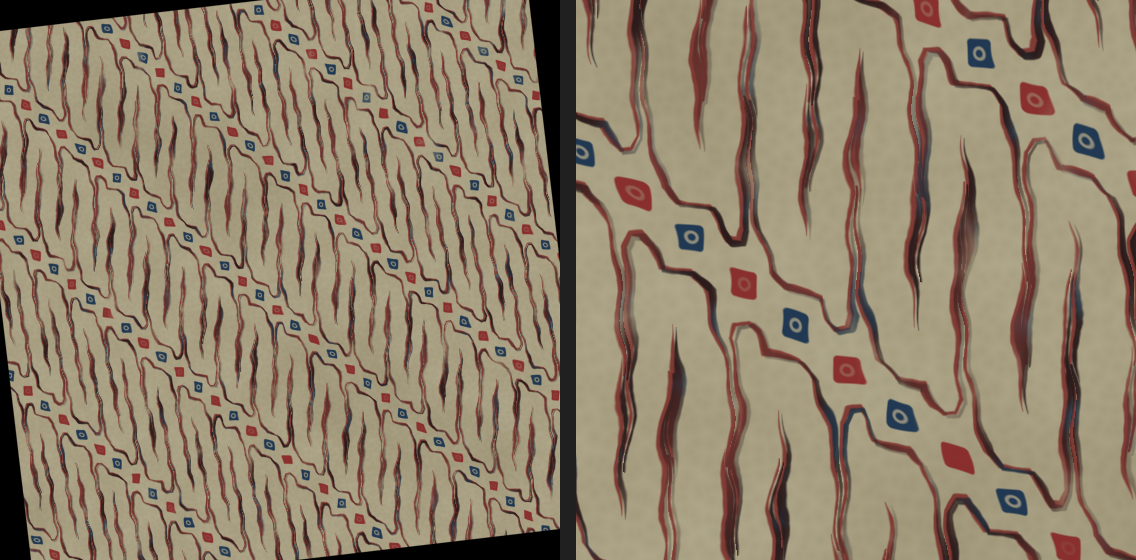
Left: the whole. Right: its middle third, enlarged.
This pattern is drawn by a Shadertoy shader. Its source:

```glsl
// Tilted printed cloth: diagonal rows of red and blue lozenges between interlocking finger outlines.

const float SLOPE = 1.034;   // fall of a row per repeat across
const float ROW_GAP = 4.915; // distance between rows, in repeats

// Half of one finger outline, from its left tail over the tip and shoulder to the right tail
const vec2 OUTLINE[14] = vec2[14](
    vec2(-.21, 3.0), vec2(-.16, 2.4), vec2(-.19, 1.9), vec2(-.14, 1.3), vec2(-.14, .58),
    vec2(-.07, .45), vec2(.05, .45), vec2(.13, .57), vec2(.21, .80), vec2(.53, .91),
    vec2(.66, 1.1), vec2(.70, 1.4), vec2(.77, 1.9), vec2(.78, 3.0));

float hash(vec2 p) {
    return fract(sin(dot(p, vec2(127.1, 311.7))) * 43758.55);
}

// Distance to the nearest of one random point per cell
float cellular(vec2 p) {
    vec2 base = floor(p);
    float nearest = 2.0;
    for (int y = -1; y <= 1; y++)
    for (int x = -1; x <= 1; x++) {
        vec2 cell = base + vec2(x, y);
        vec2 point = cell + vec2(hash(cell), hash(cell + 37.0));
        nearest = min(nearest, length(p - point));
    }
    return nearest;
}

float segment(vec2 p, vec2 a, vec2 b) {
    vec2 ab = b - a;
    return length(p - a - ab * clamp(dot(p - a, ab) / dot(ab, ab), 0.0, 1.0));
}

// Finger outline and the tapered spike inside it; x across, depth below the row
float finger(float x, float depth, float width) {
    vec2 q = vec2(x - floor(x + .21), depth);
    q.y += SLOPE * q.x;
    float d = 9.0;
    for (int i = 0; i < 13; i++) d = min(d, segment(q, OUTLINE[i], OUTLINE[i + 1]));
    d -= width * (1.0 - .35 * smoothstep(1.8, 3.0, q.y));
    float along = clamp((q.y - 1.4) / 1.75, 0.0, 1.0);
    float spike = segment(q, vec2(.25, 1.4), vec2(.25, 3.15)) - width * 1.5 * sin(3.1416 * along);
    return min(d, spike);
}

// Fingers hanging from one row and rising from the next
float fingers(float x, float f, float width) {
    return min(finger(x, f * ROW_GAP, width), finger(-x, (1.0 - f) * ROW_GAP, width));
}

// Sideways shift of a row
float rowShift(float row) {
    return .82 - .24 * sin(row * 1.5708);
}

float cover(float d, float soft) {
    return 1.0 - smoothstep(-soft, soft, d);
}

void mainImage(out vec4 fragColor, in vec2 fragCoord) {
    // Cloth turned on the canvas, y pointing down, one repeat per unit
    vec2 canvas = (fragCoord - .5 * iResolution.xy) / iResolution.y;
    vec2 cloth = vec2(.993 * canvas.x + .117 * canvas.y, .117 * canvas.x - .993 * canvas.y);
    vec2 p = cloth / .0575;
    float soft = .008 + .6 / (.0575 * iResolution.y);

    // Hand-drawn wobble
    vec2 w = p + .022 * vec2(sin(p.y * 4.1 + 2.0 * sin(p.x * 2.3)) + sin(p.y * 9.0 + p.x * 5.0),
                             sin(p.x * 6.7 + p.y * 1.7) + sin(p.x * 3.1 - p.y * 2.9));

    // Weave and stains
    float blotch = cellular(p * .8);
    float grain = cellular(p * 7.0);
    vec3 color = vec3(.665, .63, .515) + .03 * (grain - .5) - vec3(.03, .035, .035) * (blotch - .45);
    color -= .025 * smoothstep(.2, 1.0, sin(p.x * .43 + sin(p.y * .6)) * sin(p.y * .37));

    // Two inks printed slightly out of register
    float g = (w.y - SLOPE * w.x - 1.11) / ROW_GAP;
    float row = floor(g), f = fract(g);
    float x = w.x - mix(rowShift(row), rowShift(row + 1.0), smoothstep(.2, .8, f));
    float wear = cellular(p * vec2(1.7, .8) + 11.0);
    float fade = 1.0 - .7 * smoothstep(.55, 1.0, wear);
    float width = .029 + .012 * sin(p.y * 3.3 + p.x * 7.1) - .012 * (grain - .4);
    float redLine = cover(fingers(x + .025, f, width), soft);
    float darkLine = cover(fingers(x - .012, f, width * .95), soft);
    float tint = cellular(p * 1.3 + 5.0);
    color = mix(color, vec3(.47, .16, .15), redLine * fade * .85);
    vec3 dark = mix(vec3(.15, .10, .10), vec3(.13, .19, .25), smoothstep(.45, .75, tint));
    color = mix(color, dark, darkLine * fade * (.6 + .35 * sin(p.x * 2.7 + p.y * 1.9)));

    // Lozenges, red and blue by turns
    float nearRow = round(g);
    float along = w.x - rowShift(nearRow);
    float slot = round(along * 2.0) * .5;
    vec2 q = vec2(along - slot, (g - nearRow) * ROW_GAP);
    q.y += SLOPE * q.x;
    q.y -= .3 * q.x;
    float isBlue = step(.25, abs(fract(slot + .25) - .25));
    float chance = hash(vec2(slot, nearRow));
    float box = length(max(abs(q) - vec2(.095, .105), 0.0)) + min(max(abs(q.x) - .095, abs(q.y) - .105), 0.0);
    float lozenge = cover(box - .045 - .018 * (chance - .5), soft);
    float ring = cover(abs(length(q) - .058) - .018, soft);
    vec3 ink = mix(vec3(.53, .16, .16), vec3(.10, .20, .31), isBlue);
    ink = mix(ink, vec3(.63, .60, .51), ring * mix(.5 * chance, .85, isBlue));
    color = mix(color, ink, lozenge * (.95 - .35 * smoothstep(.6, 1.0, wear)));

    // Black beyond the cloth edge
    float edge = max(abs(cloth.x), abs(cloth.y)) - .5;
    color *= cover(edge, .8 / iResolution.y);
    fragColor = vec4(color, 1.0);
}
```
